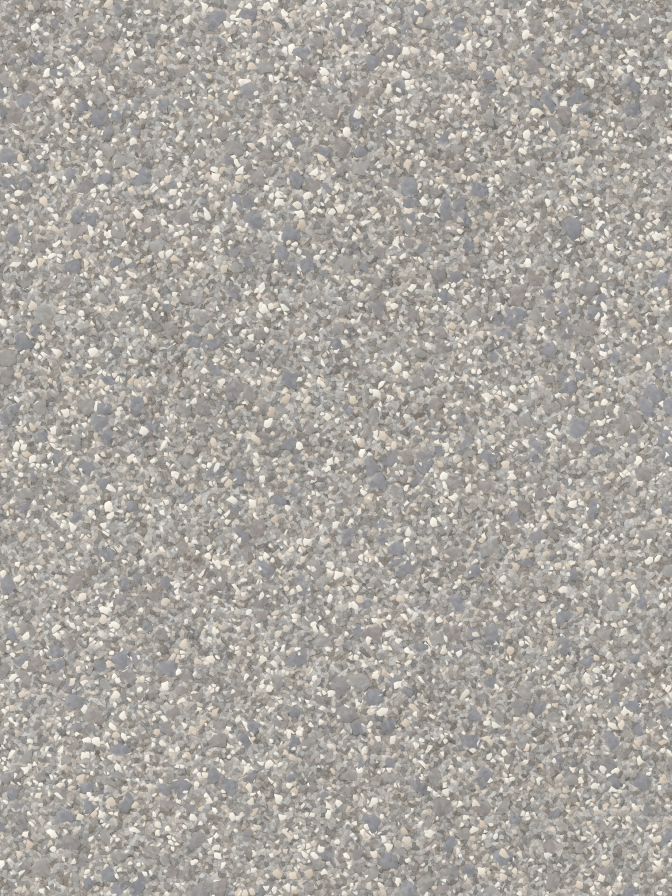
Reproduce this texture procedurally as a Shadertoy shader.

```glsl
// Worn grey asphalt: fine mortar grains, muted blue-grey stones and small cream chips.

// Cells per canvas height
const float GRAIN_SCALE = 235.0;
const float CLUMP_SCALE = 112.0;
const float STONE_SCALE = 56.0;
const float CHIP_SCALE  = 190.0;
const float PEBBLE_SCALE = 118.0;

// Share of cells that hold a feature
const float STONE_SHARE  = 0.34;
const float CHIP_SHARE   = 0.15;
const float PEBBLE_SHARE = 0.10;

const float CLUMP_CONTRAST = 0.075;
const float GRAIN_RELIEF   = 0.07;
const float CREVICE_DEPTH  = 0.13;
const float PATCH_CONTRAST = 0.006;
const vec2  LIGHT_DIR = vec2(-0.5, 0.85);

const vec3 MORTAR_DARK  = vec3(0.560, 0.545, 0.525);
const vec3 MORTAR_LIGHT = vec3(0.795, 0.780, 0.755);
const vec3 STONE_BLUE   = vec3(0.565, 0.570, 0.592);
const vec3 STONE_MAUVE  = vec3(0.610, 0.582, 0.570);
const vec3 STONE_GREY   = vec3(0.640, 0.632, 0.618);
const vec3 CHIP_CREAM   = vec3(0.935, 0.915, 0.870);
const vec3 CHIP_TAN     = vec3(0.830, 0.775, 0.705);

struct Cell {
    vec2 offset;   // from the cell's seed to the point
    float border;  // distance to the cell border
    vec3 rnd;      // random values of the cell
};

vec3 hash3(vec2 p) {
    vec3 q = fract(p.xyx * vec3(0.1031, 0.1030, 0.0973));
    q += dot(q, q.yxz + 33.33);
    return fract((q.xxy + q.yzz) * q.zyx);
}

// Cellular noise with the nearest seed's offset and random values
Cell cellular(vec2 p, float seed) {
    vec2 base = floor(p);
    float nearest = 8.0, second = 8.0;
    Cell cell = Cell(vec2(0.0), 0.0, vec3(0.0));
    for (int y = -1; y <= 1; y++)
    for (int x = -1; x <= 1; x++) {
        vec2 id = base + vec2(x, y);
        vec2 toPoint = p - id - hash3(id + seed).xy;
        float d = length(toPoint);
        if (d < nearest) {
            second = nearest;
            nearest = d;
            cell.offset = toPoint;
            cell.rnd = hash3(id + seed + 71.7);
        } else {
            second = min(second, d);
        }
    }
    cell.border = 0.5 * (second - nearest);
    return cell;
}

// Gentle layered sines that bend the outlines
vec2 roughen(vec2 p) {
    return p + 0.0008 * sin(p.yx * vec2(291.0, 337.0) + 2.0 * sin(p * 73.0))
             + 0.0003 * sin(p.yx * vec2(823.0, 761.0) + p * 213.0);
}

// Lays sparse bright pieces over the colour
vec3 addChips(vec3 color, vec2 q, float scale, float share, float pixel, float seed) {
    Cell chip = cellular(q * scale, seed);
    float inset = mix(0.04, 0.18, chip.rnd.y);
    float soft = 0.4 * pixel * scale;
    float face = step(chip.rnd.x, share) * smoothstep(inset - soft, inset + soft, chip.border);
    vec3 tint = mix(CHIP_CREAM, CHIP_TAN, smoothstep(0.45, 0.95, chip.rnd.z));
    return mix(color, tint + 0.12 * dot(chip.offset, LIGHT_DIR), face);
}

vec3 asphalt(vec2 p, float pixel) {
    vec2 q = roughen(p);

    // Mortar: small grains over larger clumps, lit from above
    Cell grain = cellular(q * GRAIN_SCALE, 11.0);
    Cell clump = cellular(q * CLUMP_SCALE, 37.0);
    vec3 color = mix(MORTAR_DARK, MORTAR_LIGHT, grain.rnd.x);
    color += CLUMP_CONTRAST * (clump.rnd.x - 0.5);
    color += vec3(0.02, 0.0, -0.02) * (clump.rnd.y - 0.5);
    color += GRAIN_RELIEF * dot(clump.offset, LIGHT_DIR);
    color -= 0.05 * (1.0 - smoothstep(0.0, 0.16, grain.border));
    color -= 0.09 * clump.rnd.z * (1.0 - smoothstep(0.0, 0.12, clump.border));

    // Stones: angular faces of mixed size with a crevice on the shaded side
    Cell stone = cellular(q * STONE_SCALE, 83.0);
    float present = step(stone.rnd.x, STONE_SHARE);
    float inset = mix(0.05, 0.24, stone.rnd.y);
    float soft = 0.7 * pixel * STONE_SCALE;
    float face = present * smoothstep(inset - soft, inset + soft, stone.border);
    float lit = dot(stone.offset, LIGHT_DIR);
    float rim = present * smoothstep(inset - 0.10, inset, stone.border) * (1.0 - face);
    color -= CREVICE_DEPTH * rim * smoothstep(0.15, -0.3, lit);
    vec3 stoneColor = mix(STONE_BLUE, STONE_MAUVE, smoothstep(0.35, 0.60, stone.rnd.z));
    stoneColor = mix(stoneColor, STONE_GREY, smoothstep(0.65, 0.85, stone.rnd.z));
    stoneColor += 0.08 * lit + 0.07 * (grain.rnd.y - 0.5);
    color = mix(color, stoneColor, 0.82 * face);

    // Chips: many tiny and a few larger, fewer on top of stones
    float open = 1.0 - 0.75 * face;
    color = addChips(color, q, PEBBLE_SCALE, PEBBLE_SHARE * open, pixel, 129.0);
    color = addChips(color, q, CHIP_SCALE, CHIP_SHARE * open, pixel, 211.0);

    // Broad, faint patches
    float patches = sin(p.x * 7.0 + 2.0 * sin(p.y * 4.0)) + sin(p.y * 9.0 - p.x * 5.0);
    return color + PATCH_CONTRAST * patches;
}

void mainImage(out vec4 fragColor, in vec2 fragCoord) {
    float pixel = 1.0 / iResolution.y;
    vec3 color = vec3(0.0);
    // Four samples per pixel smooth the grain edges
    for (int i = 0; i < 4; i++) {
        vec2 jitter = vec2(i % 2, i / 2) * 0.5 - 0.25;
        color += 0.25 * asphalt((fragCoord + jitter) * pixel, pixel);
    }
    fragColor = vec4(clamp(color, 0.0, 1.0), 1.0);
}
```
